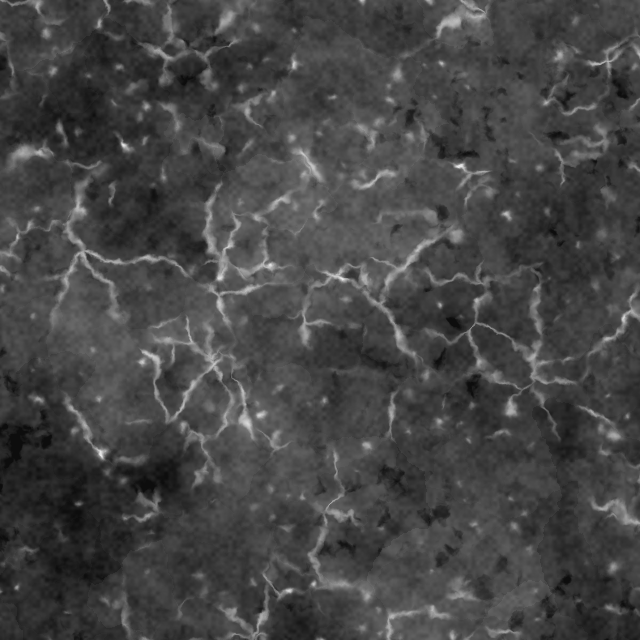
This texture is drawn by a WebGL 2 fragment shader. Its source:

```glsl
#version 300 es
precision highp float;
// Dark weathered stone: cloudy grey ground, broken pale veins, bright flecks and dark pits.
// Veins follow the borders of warped Voronoi cells and are interrupted by noise masks;
// flecks are jittered dots on hashed grids, pits are thresholded noise beside the veins.

uniform vec2 u_resolution;
out vec4 fragColor;

float hash(vec2 p) {
    return fract(sin(dot(p, vec2(127.1, 311.7))) * 43758.5453);
}

vec2 hash2(vec2 p) {
    return vec2(hash(p), hash(p + vec2(41.3, 17.9)));
}

float noise(vec2 p) {
    vec2 cell = floor(p);
    vec2 f = fract(p);
    f = f * f * (3.0 - 2.0 * f);
    float low = mix(hash(cell), hash(cell + vec2(1.0, 0.0)), f.x);
    float high = mix(hash(cell + vec2(0.0, 1.0)), hash(cell + vec2(1.0)), f.x);
    return mix(low, high, f.y);
}

float fbm(vec2 p) {
    float sum = 0.0;
    float amplitude = 0.53;
    for (int i = 0; i < 4; i++) {
        sum += amplitude * noise(p);
        p = mat2(1.6, 1.2, -1.2, 1.6) * p + 7.3;
        amplitude *= 0.5;
    }
    return sum;
}

vec2 warp(vec2 p, float scale, float amount, float seed) {
    vec2 q = p * scale + seed;
    return p + amount * (vec2(fbm(q), fbm(q + 23.7)) - 0.5);
}

// x: distance to the nearest cell border, y: random tone of the cell
vec2 voronoi(vec2 p, float seed) {
    vec2 cell = floor(p);
    vec2 f = fract(p);
    vec2 nearest = vec2(0.0);
    float best = 8.0;
    float tone = 0.0;
    for (int y = -1; y <= 1; y++)
    for (int x = -1; x <= 1; x++) {
        vec2 o = vec2(x, y);
        vec2 r = o + hash2(cell + o + seed) - f;
        if (dot(r, r) < best) {
            best = dot(r, r);
            nearest = r;
            tone = hash(cell + o + seed + 5.7);
        }
    }
    float border = 8.0;
    for (int y = -2; y <= 2; y++)
    for (int x = -2; x <= 2; x++) {
        vec2 o = vec2(x, y);
        vec2 r = o + hash2(cell + o + seed) - f;
        vec2 gap = r - nearest;
        if (dot(gap, gap) > 0.0001)
            border = min(border, dot(0.5 * (r + nearest), normalize(gap)));
    }
    return vec2(border, tone);
}

float vein(float dist, float width) {
    return 1.0 - smoothstep(0.0, width, dist);
}

// Soft dots of mixed size; share is the fraction of grid cells that hold one
float dots(vec2 p, float scale, float radius, float share, float seed) {
    vec2 cell = floor(p * scale);
    float sum = 0.0;
    for (int y = -1; y <= 1; y++)
    for (int x = -1; x <= 1; x++) {
        vec2 id = cell + vec2(x, y) + seed;
        vec2 d = p - (cell + vec2(x, y) + hash2(id)) / scale;
        float size = radius * mix(0.6, 1.2, hash(id + 9.4));
        float strength = step(hash(id + 6.8), share) * mix(0.45, 1.0, hash(id + 1.9));
        sum = max(sum, strength * exp(-dot(d, d) / (size * size)));
    }
    return sum;
}

void main() {
    vec2 p = gl_FragCoord.xy / u_resolution.y;
    vec2 rough = warp(p, 60.0, 0.016, 3.0);

    // Vein networks, distances in canvas units
    vec2 coarse = voronoi(warp(rough, 9.0, 0.10, 2.0) * 5.0, 11.0);
    vec2 fine = voronoi(warp(rough, 16.0, 0.06, 8.0) * 12.0, 37.0);
    float coarseDist = coarse.x / 5.0;
    float fineDist = fine.x / 12.0;
    float ragged = noise(p * 65.0 + 4.0);
    float broken = smoothstep(0.25, 0.55, noise(p * 19.0 + 14.0));
    float coarseMask = smoothstep(0.44, 0.58, fbm(p * 5.0 + 31.0)) * broken;
    float fineMask = smoothstep(0.49, 0.62, fbm(p * 8.0 + 58.0))
        * smoothstep(0.3, 0.6, noise(p * 23.0 + 44.0));
    float veins = max(coarseMask * vein(coarseDist, mix(0.005, 0.013, ragged)),
                      0.8 * fineMask * vein(fineDist, mix(0.004, 0.011, ragged)));
    float halo = coarseMask * exp(-coarseDist / 0.014) + 0.7 * fineMask * exp(-fineDist / 0.012);

    // Cloudy ground with faint cell tones and grain
    float grey = 0.24 + 0.37 * (fbm(p * 4.5 + 13.0) - 0.5);
    grey += 0.06 * (coarse.y - 0.5) + 0.05 * (fine.y - 0.5);
    grey += 0.17 * (fbm(rough * 34.0) - 0.5) + 0.075 * (noise(p * 150.0) - 0.5);

    // Irregular pits gather beside veins; veins and flecks lie on top
    float pits = smoothstep(0.56, 0.8, fbm(rough * 42.0 + 77.0));
    float pitMask = 0.25 + halo + smoothstep(0.52, 0.66, fbm(p * 6.0 + 77.0));
    grey -= 0.15 * pits * min(pitMask, 1.0);
    grey += 0.07 * halo + veins * mix(0.14, 0.42, noise(p * 80.0 + 9.0));
    grey += 0.5 * dots(rough, 15.0, 0.0078, 0.34, 53.0);
    grey += 0.26 * dots(rough, 30.0, 0.006, 0.14, 71.0);

    fragColor = vec4(vec3(clamp(grey, 0.05, 0.9)), 1.0);
}
```
